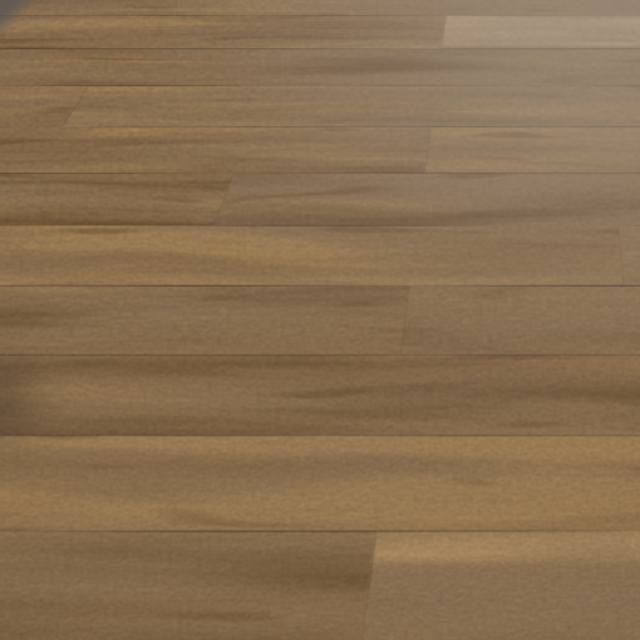
This texture is drawn by a Shadertoy shader. Its source:

```glsl
// Brown wooden plank floor receding upward, with staggered joints, soft grain and haze.
#define HORIZON 0.96        // height of the vanishing line above the top edge
#define VANISH_X 0.83       // where the plank ends converge
#define ROW_SCALE 19.69     // plank rows per unit of inverse depth
#define SEAM_WIDTH 0.0019
#define SEAM_DEPTH 0.30
#define STREAKS 1.0         // contrast of the grain
#define PLANK_TONE 0.15     // variation between planks
#define MOTTLE 0.085
#define HAZE 0.55

const vec3 DARK = vec3(0.40, 0.30, 0.195);
const vec3 BROWN = vec3(0.525, 0.415, 0.29);
const vec3 GOLD = vec3(0.61, 0.485, 0.315);
const vec3 PALE = vec3(0.68, 0.575, 0.45);
const vec3 GREY = vec3(0.53, 0.445, 0.355);
const vec3 GLARE = vec3(0.65, 0.60, 0.55);

vec2 hash2(vec2 p) {
    vec3 q = fract(p.xyx * vec3(0.1031, 0.1030, 0.0973));
    q += dot(q, q.yzx + 33.33);
    return fract((q.xx + q.yz) * q.zy) * 2.0 - 1.0;
}

float gradientNoise(vec2 p) {
    vec2 i = floor(p), f = p - i;
    vec2 w = f * f * f * (f * (f * 6.0 - 15.0) + 10.0);
    float a = dot(hash2(i), f);
    float b = dot(hash2(i + vec2(1, 0)), f - vec2(1, 0));
    float c = dot(hash2(i + vec2(0, 1)), f - vec2(0, 1));
    float d = dot(hash2(i + vec2(1, 1)), f - vec2(1, 1));
    return mix(mix(a, b, w.x), mix(c, d, w.x), w.y);
}

// Position of the plank end in a row; every third row lines up
float jointPosition(float row) {
    float phase = mod(row - 1.0, 3.0);
    float group = floor((row - 13.0) / 3.0);
    return phase < 0.5 ? -0.135 : 0.103 - 0.481 * (phase - 1.0) - 0.735 * group;
}

// Colour of one plank; across runs from 0 to 1 over its width
vec3 wood(float u, float across, float row, float side) {
    vec2 seed = 17.0 + hash2(vec2(row, side * 7.0 + 3.0)) * 9.0;
    vec2 p = vec2(u, across) + seed;
    p.y += 0.12 * gradientNoise(vec2(u * 4.0, across * 1.5) + seed);

    float broad = gradientNoise(p * vec2(2.0, 2.3));
    float medium = gradientNoise(p * vec2(4.2, 5.0) + 31.0);
    float fine = gradientNoise(p * vec2(8.0, 12.0) + 57.0);
    float tone = PLANK_TONE * (cos((row - 11.0) * 2.2 + side * 0.6) + 0.5 * hash2(seed).x);
    // Streaks are calmer on the wide near planks and on the right
    float calm = mix(0.65, 1.0, smoothstep(10.0, 17.0, row)) * (1.0 - 0.2 * side);
    float grain = 0.47 + tone + STREAKS * (0.75 * broad + calm * (0.5 * medium + 0.22 * fine));

    // Some planks brighten toward their upper edge
    float edgeLight = max(0.0, 0.6 + 2.5 * gradientNoise(vec2(u * 2.0, row * 5.3)));
    grain += 0.14 * smoothstep(0.5, 0.95, across) * edgeLight;

    vec3 col = mix(DARK, BROWN, smoothstep(-0.12, 0.5, grain));
    col = mix(col, GOLD, smoothstep(0.45, 0.95, grain));
    float greyness = 0.2 + 0.35 * side + 0.9 * gradientNoise(p * vec2(1.8, 2.0) + 83.0);
    col = mix(col, GREY, 0.6 * clamp(greyness, 0.0, 1.0));

    // Short dark figure marks
    float mark = gradientNoise(p * vec2(7.0, 5.0) + 121.0);
    col = mix(col, DARK, 0.5 * smoothstep(0.2, 0.5, mark));

    // Pale sapwood on an occasional plank, wider in far rows
    float sapwood = side * step(mod(row - 1.0, 9.0), 0.5);
    float lowerEdge = row > 15.0 ? 0.05 : 0.68;
    sapwood *= smoothstep(lowerEdge - 0.04, lowerEdge + 0.12, across);
    vec3 sapColor = mix(GOLD, PALE, row > 15.0 ? 1.0 : 0.35);
    return mix(col, sapColor * (1.0 + 0.25 * medium), 0.8 * sapwood);
}

vec3 planks(vec2 uv) {
    float depth = 1.0 - uv.y + HORIZON;
    float u = (uv.x - VANISH_X) / depth;
    float v = ROW_SCALE / depth;
    float row = floor(v), across = v - row;
    float jointOffset = u - jointPosition(row);

    // Plank ends meet as a soft change of tone
    float side = smoothstep(-0.003, 0.003, jointOffset);
    vec3 col = mix(wood(u, across, row, 0.0), wood(u, across, row, 1.0), side);

    // Long seams come and go along their length; plank ends are faint
    float seamDistance = min(across, 1.0 - across) * depth * depth / ROW_SCALE;
    float seam = 1.0 - smoothstep(0.0, SEAM_WIDTH * depth, seamDistance);
    float wear = clamp(0.55 + 1.5 * gradientNoise(vec2(u * 4.0, floor(v + 0.5) * 3.7)), 0.08, 1.0);
    float joint = 1.0 - smoothstep(0.0, SEAM_WIDTH * 1.5, abs(jointOffset) * depth);
    return col * (1.0 - SEAM_DEPTH * max(seam * wear, 0.18 * joint));
}

vec3 lighting(vec3 col, vec2 uv) {
    // Sheen toward the far right
    float sheen = smoothstep(0.35, 1.0, uv.y) * smoothstep(0.15, 0.9, uv.x);
    col = mix(col, GLARE, HAZE * sheen);
    // Shadows at the far left corner and on the left edge
    float corner = 1.0 - smoothstep(0.02, 0.07, uv.x + 1.0 - uv.y);
    col = mix(col, vec3(0.36, 0.34, 0.33), 0.8 * corner);
    vec2 edge = (uv - vec2(0.0, 0.38)) / vec2(0.06, 0.07);
    return col * (1.0 - 0.22 * exp(-dot(edge, edge)));
}

void mainImage(out vec4 fragColor, in vec2 fragCoord) {
    vec2 uv = fragCoord / iResolution.xy;
    // Four samples smooth the plank borders
    vec3 col = vec3(0.0);
    for (int i = 0; i < 4; i++) {
        vec2 offset = vec2(i % 2, i / 2) * 0.5 - 0.25;
        col += 0.25 * planks((fragCoord + offset) / iResolution.xy);
    }
    // Fine mottling of the surface
    float mottle = gradientNoise(uv * vec2(130.0, 170.0)) + 0.7 * gradientNoise(uv * vec2(50.0, 150.0) + 9.0);
    fragColor = vec4(lighting(col * (1.0 + MOTTLE * mottle), uv), 1.0);
}
```
